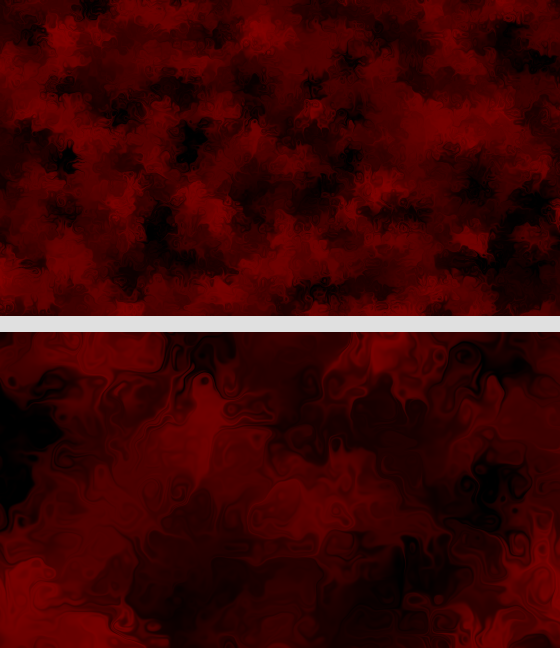
Top: the whole. Bottom: its middle third, enlarged.
A Shadertoy shader for this texture:

```glsl
// Dark red smoke: soft black and crimson clouds with fine curled, feathery edges.
#define CLOUD_SCALE vec2(10.0, 12.4) // cloud cells per canvas height
#define DETAIL_RATIO 1.9             // frequency of the second cloud layer
#define DETAIL_SHARE 0.28            // weight of the second cloud layer
#define CURL_SCALE 36.0              // curl cells per canvas height
#define CURL_STEPS 2                 // drags along the curls, more draws longer hairs
#define CURL_REACH 0.0125            // length of one drag
#define CURL_TURNS 2.3               // turns of direction across the curl noise
#define MEAN_RED 0.236
#define CONTRAST 0.62
#define MAX_RED 0.50

const float TAU = 6.2831853;

float hash(vec2 cell) {
    vec3 q = fract(vec3(cell.xyx) * 0.1031);
    q += dot(q, q.yzx + 33.33);
    return fract((q.x + q.y) * q.z);
}

// Smoothly interpolated lattice noise in 0..1
float valueNoise(vec2 p) {
    vec2 cell = floor(p);
    vec2 f = fract(p);
    vec2 blend = f * f * (3.0 - 2.0 * f);
    float low = mix(hash(cell), hash(cell + vec2(1.0, 0.0)), blend.x);
    float high = mix(hash(cell + vec2(0.0, 1.0)), hash(cell + 1.0), blend.x);
    return mix(low, high, blend.y);
}

// Unit direction that swirls with the noise
vec2 curl(vec2 p) {
    float turn = 0.7 * valueNoise(p) + 0.3 * valueNoise(p * 2.03 + 17.0);
    float angle = TAU * CURL_TURNS * turn;
    return vec2(cos(angle), sin(angle));
}

float clouds(vec2 p) {
    float broad = valueNoise(p * CLOUD_SCALE + 41.0);
    float detail = valueNoise(p * CLOUD_SCALE * DETAIL_RATIO + 83.0);
    return mix(broad, detail, DETAIL_SHARE);
}

void mainImage(out vec4 fragColor, in vec2 fragCoord) {
    float red = 0.0;

    // Four samples smooth the thin curl edges
    for (int i = 0; i < 4; i++) {
        vec2 jitter = 0.5 * vec2(i % 2, i / 2) - 0.25;
        vec2 p = (fragCoord + jitter) / iResolution.y;
        for (int k = 0; k < CURL_STEPS; k++) {
            p += CURL_REACH * curl(p * CURL_SCALE);
        }
        float shade = MEAN_RED + CONTRAST * (clouds(p) - 0.5);
        red += 0.25 * clamp(shade, 0.0, MAX_RED);
    }
    fragColor = vec4(red, 0.0, 0.0, 1.0);
}
```
